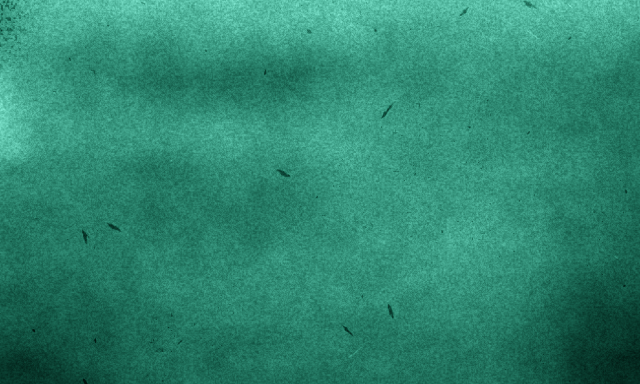
Write a Shadertoy shader that draws this texture.

```glsl
float hash(vec2 p) {
    vec3 q = fract(vec3(p.xyx) * 0.1031);
    q += dot(q, q.yzx + 33.33);
    return fract((q.x + q.y) * q.z);
}

float noise(vec2 p) {
    vec2 cell = floor(p), f = fract(p);
    f = f * f * (3.0 - 2.0 * f);
    float low = mix(hash(cell), hash(cell + vec2(1, 0)), f.x);
    float high = mix(hash(cell + vec2(0, 1)), hash(cell + vec2(1, 1)), f.x);
    return mix(low, high, f.y);
}

// Fractal noise centred on zero
float fbm(vec2 p) {
    float sum = 0.0, amp = 0.5;
    for (int i = 0; i < 5; i++) {
        sum += amp * (noise(p) - 0.5);
        p = mat2(1.6, 1.2, -1.2, 1.6) * p + 7.3;
        amp *= 0.5;
    }
    return sum;
}

float blob(vec2 p, vec2 centre, vec2 radius) {
    vec2 d = (p - centre) / radius;
    return exp(-dot(d, d));
}

// Broad light and shade of the stained surface
float shading(vec2 uv) {
    float level = 0.575;
    level += 0.19 * smoothstep(0.8, 1.0, uv.y);
    level -= 0.15 * smoothstep(0.0, 0.38, 0.38 - uv.y);
    level -= 0.10 * smoothstep(0.76, 1.0, uv.x) * (1.0 - smoothstep(0.8, 1.0, uv.y));
    // Dark corners and clouds
    level -= 0.20 * blob(uv, vec2(0.0, 0.0), vec2(0.24, 0.42));
    level -= 0.18 * blob(uv, vec2(1.0, 0.06), vec2(0.15, 0.32));
    level -= 0.22 * blob(uv, vec2(0.0, 1.0), vec2(0.05, 0.13));
    level -= 0.13 * blob(uv, vec2(0.36, 0.81), vec2(0.24, 0.085));
    level -= 0.09 * blob(uv, vec2(0.45, 0.44), vec2(0.19, 0.13));
    level -= 0.07 * blob(uv, vec2(0.27, 0.57), vec2(0.06, 0.07));
    level -= 0.13 * blob(uv, vec2(0.02, 0.57), vec2(0.05, 0.03));
    // Bright clouds
    level += 0.24 * blob(uv, vec2(0.0, 0.70), vec2(0.06, 0.16));
    level += 0.08 * blob(uv, vec2(0.70, 0.36), vec2(0.12, 0.26));
    level += 0.06 * blob(uv, vec2(0.57, 0.59), vec2(0.08, 0.12));
    level += 0.05 * blob(uv, vec2(0.33, 0.66), vec2(0.22, 0.07));
    return level;
}

// Ragged stroke tapering to both ends
float fleck(vec2 p, vec2 centre, float angle, float len, float width, float aa) {
    vec2 axis = vec2(cos(angle), sin(angle));
    vec2 d = p - centre;
    float along = dot(d, axis);
    float across = dot(d, vec2(-axis.y, axis.x)) + 0.004 * (noise(p * 70.0) - 0.5);
    float taper = 1.0 - pow(min(abs(along) / len, 1.0), 2.0);
    float body = width * taper * (0.5 + noise(p * 150.0));
    float ends = 1.0 - smoothstep(len - aa, len + aa, abs(along));
    return ends * (1.0 - smoothstep(body - aa, body + aa, abs(across)));
}

// Signed sum of small chips: dark is negative, pale is positive
float scatteredMarks(vec2 p, float aspect, float aa) {
    float sum = -0.33 * fleck(p, vec2(0.605 * aspect, 0.71), 0.9, 0.024, 0.0045, aa);
    for (int i = 0; i < 32; i++) {
        vec2 seed = vec2(float(i) * 3.7, 11.0);
        vec2 centre = vec2(hash(seed) * aspect, hash(seed + 5.1));
        float size = pow(hash(seed + 9.4), 3.0);
        float angle = 1.57 + 2.2 * (hash(seed + 14.2) - 0.5);
        float pale = step(0.74, hash(seed + 21.8));
        float tint = mix(-0.27, 0.14, pale);
        float width = mix(0.0018 + 0.003 * size, 0.0015, pale);
        sum += tint * fleck(p, centre, angle, 0.004 + 0.018 * size, width, aa);
    }
    return sum;
}

// Green level to teal, deep and saturated in the shadows
vec3 tealRamp(float level) {
    return vec3(0.62 * level * level, level, level * (0.73 + 0.19 * level));
}

void mainImage(out vec4 fragColor, in vec2 fragCoord) {
    vec2 uv = fragCoord / iResolution.xy;
    float aspect = iResolution.x / iResolution.y;
    vec2 p = vec2(uv.x * aspect, uv.y);
    float aa = 1.0 / iResolution.y;

    // Uneven stains
    vec2 warp = vec2(fbm(p * 4.0), fbm(p * 4.0 + 31.0));
    float level = shading(uv + 0.10 * warp);
    level += 0.15 * fbm(p * vec2(2.5, 4.5) + 3.0);
    level += 0.05 * fbm(p * vec2(9.0, 1.5) + 17.0);
    level += 0.11 * fbm(p * 18.0 + 40.0);

    // Fine fibrous grain
    float grain = noise(p * 210.0) + noise(p * 390.0 + 50.0) - 1.0;
    grain += 0.5 * (noise(p * vec2(120.0, 260.0) + 90.0) - 0.5);
    level += 0.11 * grain * (0.4 + level);

    // Pepper dirt, thick in the upper left corner
    float dirt = smoothstep(0.55, 0.8, noise(p * 190.0 + 70.0));
    level -= 0.22 * dirt * blob(uv, vec2(0.0, 0.97), vec2(0.05, 0.14));
    level -= 0.16 * smoothstep(0.92, 0.99, noise(p * 130.0 + 8.0)) * smoothstep(0.1, 0.3, fbm(p * 5.0 + 60.0) + 0.15);

    level += scatteredMarks(p, aspect, aa);
    fragColor = vec4(tealRamp(clamp(level, 0.08, 0.92)), 1.0);
}
```
